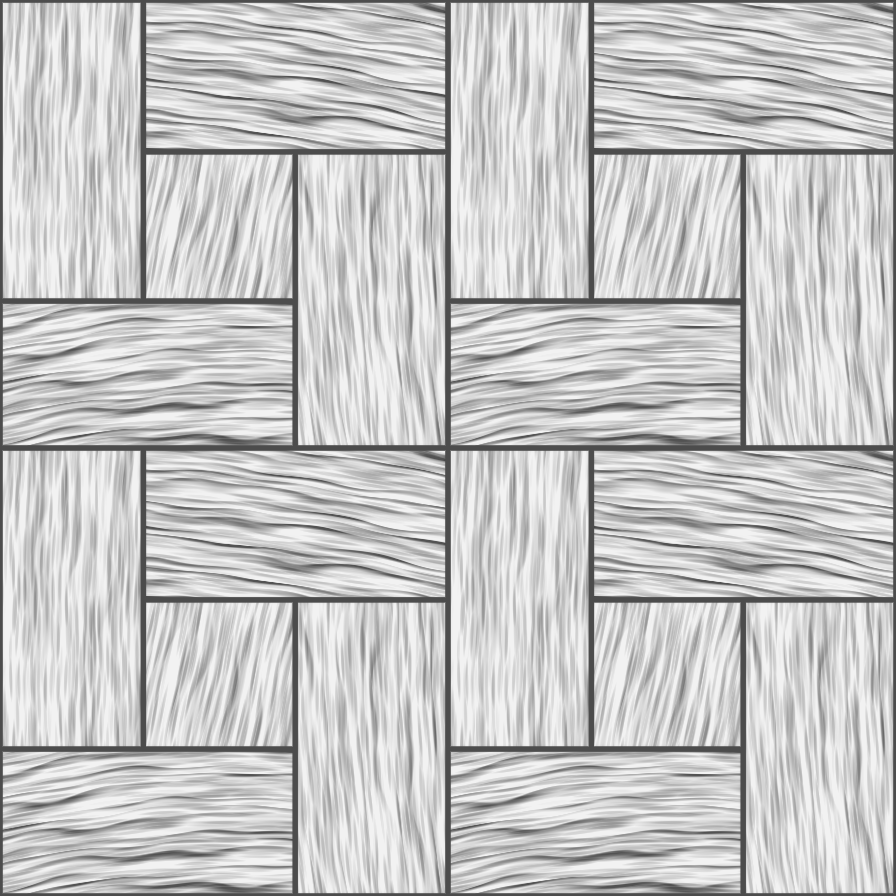
Write a WebGL 1 fragment shader that draws this pattern.

```glsl
precision highp float;

uniform vec2 u_resolution;

#define REPEATS 2.0
#define JOINT_WIDTH 0.0125
#define JOINT_TONE 0.30
#define WOOD_TONE 1.01
#define LIGHTEST 0.95
#define FINE_DEPTH 0.23
#define COARSE_DEPTH 0.19
#define RING_COUNT 40.0

// Joint positions inside one repeat
#define CUT_X vec2(0.320, 0.659)
#define CUT_Y vec2(0.328, 0.661)

struct Plank {
  vec4 box;        // left, bottom, right, top
  float vertical;  // 1 when the grain runs upward
  vec2 flow;       // slope and bend of the grain
  float ringDepth;
  float seed;
};

float hash(vec2 p) {
  return fract(sin(dot(p, vec2(127.1, 311.7))) * 43758.55);
}

// Four planks turning around a small square
Plank plankAt(vec2 p) {
  vec2 cx = CUT_X;
  vec2 cy = CUT_Y;
  if (p.x < cx.x && p.y > cy.x)
    return Plank(vec4(0.0, cy.x, cx.x, 1.0), 1.0, vec2(0.02, 0.04), 0.10, 1.0);
  if (p.x >= cx.x && p.y > cy.y)
    return Plank(vec4(cx.x, cy.y, 1.0, 1.0), 0.0, vec2(-0.14, -0.08), 0.52, 2.0);
  if (p.x >= cx.y)
    return Plank(vec4(cx.y, 0.0, 1.0, cy.y), 1.0, vec2(-0.06, 0.10), 0.20, 3.0);
  if (p.y <= cy.x)
    return Plank(vec4(0.0, 0.0, cx.y, cy.x), 0.0, vec2(0.08, -0.20), 0.44, 4.0);
  return Plank(vec4(cx.x, cy.x, cx.y, cy.y), 1.0, vec2(0.20, 0.0), 0.14, 5.0);
}

// Cellular noise whose feature points are long spindles
float fibres(vec2 p, float seed) {
  vec2 cell = floor(p);
  vec2 local = p - cell;
  float darkest = 0.0;
  for (int j = -1; j <= 1; j++) {
    for (int i = -1; i <= 1; i++) {
      vec2 offset = vec2(float(i), float(j));
      vec2 id = cell + offset + seed * 17.0;
      vec2 centre = offset + vec2(hash(id), hash(id + 41.3));
      float body = 1.0 - length((local - centre) * vec2(1.6, 1.05));
      darkest = max(darkest, hash(id + 83.7) * smoothstep(0.0, 0.7, body));
    }
  }
  return darkest;
}

// Uneven growth rings: a slow rise, then a sharp edge; g is across, along
float rings(vec2 g, float seed) {
  float phase = g.x * RING_COUNT + seed * 3.7;
  phase += 0.28 * sin(phase * 2.1 + seed) + 0.2 * sin(g.y * 13.0 + phase * 0.6);
  phase += 0.12 * sin(g.y * 31.0 - phase * 1.3);
  float ramp = fract(phase);
  float line = smoothstep(0.40, 0.84, ramp) * (1.0 - smoothstep(0.86, 1.0, ramp));
  float fade = 0.62 + 0.38 * sin(g.y * 9.0 + floor(phase) * 2.4);
  return line * fade;
}

float woodTone(Plank plank, vec2 p) {
  vec2 q = p - 0.5 * (plank.box.xy + plank.box.zw);
  vec2 g = mix(q.yx, q, plank.vertical);
  g.x -= (plank.flow.x + plank.flow.y * g.y) * g.y;
  g.x += 0.0015 * sin(g.y * 23.0 + g.x * 19.0 + plank.seed);

  float fine = fibres(g * vec2(110.0, 13.0), plank.seed);
  float coarse = fibres(g * vec2(52.0, 5.0), plank.seed + 6.0);
  float tone = WOOD_TONE - FINE_DEPTH * fine - COARSE_DEPTH * coarse;
  tone -= plank.ringDepth * rings(g, plank.seed) * (0.75 + 0.5 * coarse);

  // Faint wear in broad bands along the grain
  tone += 0.02 * sin(g.x * 37.0 + 2.0 * sin(g.y * 7.0 + plank.seed));
  return clamp(tone, 0.32, LIGHTEST);
}

void main() {
  vec2 p = fract(gl_FragCoord.xy / u_resolution * REPEATS);
  float pixel = REPEATS / min(u_resolution.x, u_resolution.y);
  Plank plank = plankAt(p);

  // Distance to the nearest side of the plank
  vec2 side = min(p - plank.box.xy, plank.box.zw - p);
  float edge = min(side.x, side.y);

  // Worn rim and dark joint
  float tone = woodTone(plank, p);
  tone -= 0.07 * (1.0 - smoothstep(0.0, JOINT_WIDTH, edge));
  float halfJoint = 0.5 * JOINT_WIDTH;
  float joint = 1.0 - smoothstep(halfJoint - 0.7 * pixel, halfJoint + 0.7 * pixel, edge);
  tone = mix(tone, JOINT_TONE, joint);

  gl_FragColor = vec4(vec3(tone), 1.0);
}
```
